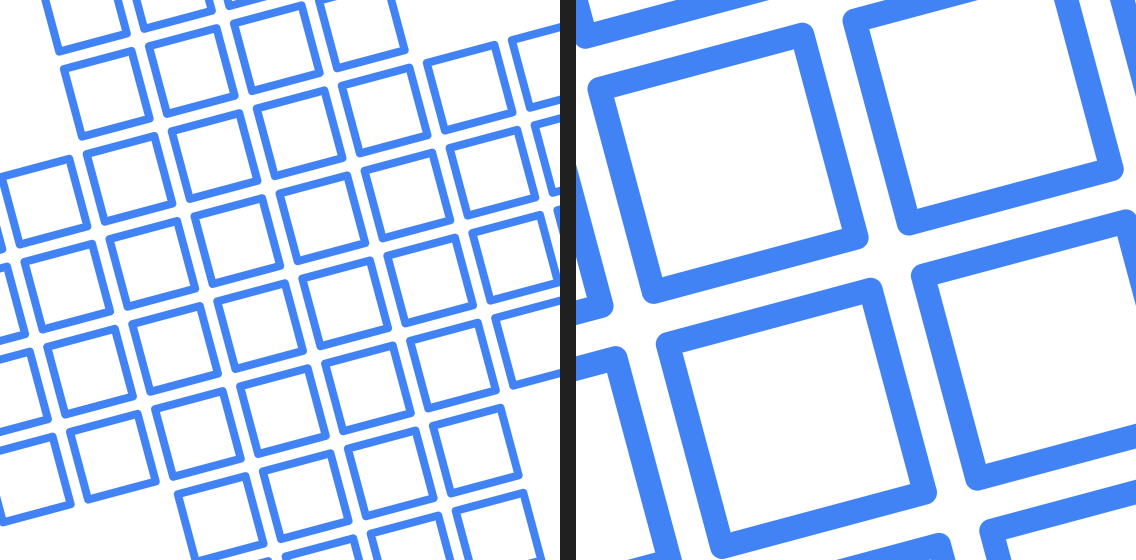
Left, the full canvas; right, a detail of the centre.
Reproduce this pattern procedurally as a WebGL 2 fragment shader.

```glsl
#version 300 es
precision highp float;
// A tilted grid of outlined squares with round outer corners, on white.
// The plane is rotated and cut into cells; only cells within a wide cross
// are kept, and each one draws the outline of a box distance function.

#define TILT 0.2618                  // grid rotation in radians
#define SPACING 0.1572               // distance between square centres
#define HALF_SIDE 0.0625             // centre to middle of the stroke
#define STROKE 0.0143                // line width
#define ARM_HALF 2.0                 // half width of the cross, in cells
#define CROSS_CENTER vec2(0.5201, 0.5139)
#define LINE_COLOR vec3(0.255, 0.515, 0.961)
#define PAPER_COLOR vec3(1.0)

uniform vec2 u_resolution;
out vec4 fragColor;

mat2 rotation(float angle) {
    float c = cos(angle), s = sin(angle);
    return mat2(c, s, -s, c);
}

// Signed distance to a square; rounded outside, sharp inside
float squareDistance(vec2 p, float halfSide) {
    vec2 d = abs(p) - halfSide;
    return length(max(d, 0.0)) + min(max(d.x, d.y), 0.0);
}

void main() {
    float canvas = min(u_resolution.x, u_resolution.y);
    vec2 uv = (gl_FragCoord.xy - 0.5 * u_resolution) / canvas + 0.5;
    float pixel = 1.0 / canvas;

    // Grid cell and position inside it
    vec2 grid = rotation(-TILT) * (uv - CROSS_CENTER) / SPACING;
    vec2 cellCenter = floor(grid) + 0.5;
    vec2 local = (grid - cellCenter) * SPACING;

    // Keep the cells that lie in either arm of the cross
    vec2 reach = abs(cellCenter);
    float inCross = step(min(reach.x, reach.y), ARM_HALF);

    // Outline with edges smoothed over one pixel
    float outline = abs(squareDistance(local, HALF_SIDE)) - 0.5 * STROKE;
    float ink = inCross * clamp(0.5 - outline / pixel, 0.0, 1.0);

    fragColor = vec4(mix(PAPER_COLOR, LINE_COLOR, ink), 1.0);
}
```
